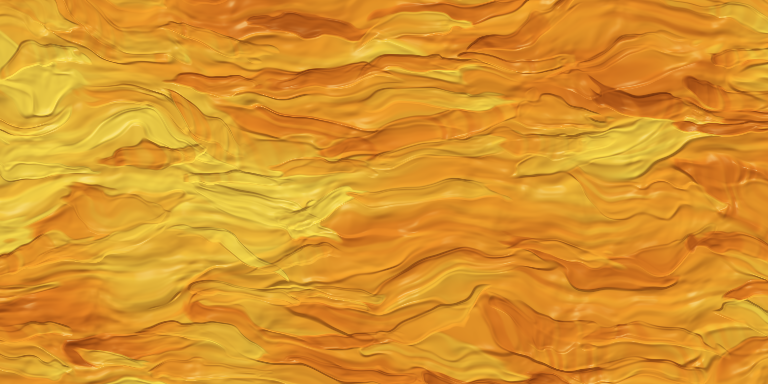
This texture is drawn by a WebGL 2 fragment shader. Its source:

```glsl
#version 300 es
precision highp float;

uniform vec2 u_resolution;
out vec4 fragColor;

float hash(vec2 p) {
  vec3 q = fract(vec3(p.xyx) * 0.1031);
  q += dot(q, q.yzx + 33.33);
  return fract((q.x + q.y) * q.z);
}

float noise(vec2 p) {
  vec2 i = floor(p), f = fract(p);
  f = f * f * f * (f * (f * 6.0 - 15.0) + 10.0);
  vec2 e = vec2(1.0, 0.0);
  return mix(mix(hash(i), hash(i + e.xy), f.x),
             mix(hash(i + e.yx), hash(i + e.xx), f.x), f.y);
}

float fbm(vec2 p) {
  float sum = 0.0, amp = 0.5;
  for (int i = 0; i < 3; i++) {
    sum += amp * noise(p);
    p = mat2(0.8, 0.6, -0.6, 0.8) * p * 2.03 + 17.3;
    amp *= 0.5;
  }
  return sum / 0.875;
}

vec2 rotate(vec2 v, float a) {
  float c = cos(a), s = sin(a);
  return vec2(c * v.x + s * v.y, c * v.y - s * v.x);
}

// Broad pigment regions: a yellow drift through orange surroundings
float pigment(vec2 p) {
  vec2 drift = (p - vec2(0.62, 0.58 - 0.12 * (p.x - 0.6))) / vec2(0.85, 0.26);
  float yellow = exp(-dot(drift, drift));
  return 0.40 + 0.95 * (fbm(p * vec2(1.8, 5.0) + 4.0) - 0.5) + 0.34 * yellow;
}

// One ragged brush mark laid over paint = (height, tone)
vec2 layMark(vec2 paint, vec2 p, vec2 cell, vec2 cellSize, float scale, float region) {
  if (hash(cell + 3.7) > 0.72) return paint;
  vec2 jitter = vec2(hash(cell + 11.1), hash(cell + 23.9));
  vec2 center = (cell + mix(vec2(0.3), vec2(0.7), jitter)) * cellSize;
  vec2 v = rotate(p - center, 0.65 * (hash(cell + 31.3) - 0.6));
  v.y += (hash(cell + 47.7) - 0.5) * v.x * v.x / scale;
  vec2 halfSize = cellSize * vec2(0.58, mix(0.17, 0.32, hash(cell + 53.1)));
  vec2 seed = cell * 7.13;
  float ragged = noise(v * vec2(11.0, 30.0) / scale + seed) - 0.5;
  float inside = 1.0 - length(v / halfSize) + 0.5 * ragged;
  if (inside <= 0.0) return paint;

  // Bristles follow the mark, or curl across it like a comb
  float comb = step(0.68, hash(cell + 61.9));
  vec2 across = vec2(v.y * 7.0, v.x + 5.0 * v.y * v.y / scale + 0.35 * v.y);
  vec2 grain = mix(vec2(v.x * 3.5, v.y + 0.012 * ragged), across, comb);
  float bristle = noise(grain * vec2(1.0, mix(78.0, 62.0, comb)) + seed);
  float depth = mix(0.0007, 0.0034, hash(cell + 71.3));
  float rim = exp(-pow((inside - 0.2) / 0.13, 2.0));
  float height = 0.35 * paint.x + scale * (0.009 + 0.004 * rim) + depth * bristle;
  float tone = region + 0.58 * (hash(cell + 83.1) - 0.5)
             + 0.2 * (bristle - 0.5) + 0.15 * v.x / halfSize.x;
  return mix(paint, vec2(height, tone), smoothstep(0.0, 0.2, inside));
}

// Paint surface: smeared ground, then overlapping marks of shrinking size
vec2 surface(vec2 p) {
  vec2 bend = vec2(fbm(p * 3.2 + 9.0), fbm(p * 3.2 + 41.0)) - 0.5;
  vec2 q = p + bend * vec2(0.22, 0.17);
  float region = pigment(q);
  float lumps = fbm(q * vec2(5.0, 11.0) + 63.0);
  float streak = noise(q * vec2(4.0, 62.0));
  vec2 paint = vec2(0.024 * lumps + 0.0022 * streak, region + 0.18 * (streak - 0.5));
  float scale = 1.0;
  for (int layer = 0; layer < 3; layer++) {
    vec2 cellSize = vec2(0.62, 0.26) * scale;
    vec2 shifted = q + float(layer) * vec2(5.17, 3.41);
    vec2 home = floor(shifted / cellSize);
    for (int y = -1; y <= 1; y++)
      for (int x = -1; x <= 1; x++)
        paint = layMark(paint, shifted, home + vec2(x, y), cellSize, scale, region);
    scale *= 0.66;
  }
  paint.x += 0.014 * fbm(q * vec2(9.0, 15.0) + 27.0);
  return paint;
}

vec3 oilColor(float t) {
  vec3 c = mix(vec3(0.70, 0.35, 0.09), vec3(0.83, 0.46, 0.12), smoothstep(-0.05, 0.22, t));
  c = mix(c, vec3(0.88, 0.57, 0.15), smoothstep(0.18, 0.44, t));
  c = mix(c, vec3(0.87, 0.65, 0.19), smoothstep(0.40, 0.64, t));
  return mix(c, vec3(0.90, 0.77, 0.26), smoothstep(0.60, 0.88, t));
}

void main() {
  vec2 p = gl_FragCoord.xy / u_resolution.y;
  float e = 0.0032;
  vec2 paint = surface(p);
  vec2 slope = vec2(surface(p + vec2(e, 0.0)).x, surface(p + vec2(0.0, e)).x) - paint.x;
  vec3 normal = normalize(vec3(-slope / e, 1.0));

  // Warm shading with light from the upper left
  vec3 light = normalize(vec3(-0.35, 0.6, 0.85));
  float shade = clamp(dot(normal, light) / light.z, 0.3, 1.25);
  float lit = mix(1.0, shade, 0.55);
  vec3 color = oilColor(paint.y) * pow(vec3(lit), vec3(0.75, 1.0, 1.15));

  // Sparse wet glints
  vec3 halfway = normalize(light + vec3(0.0, 0.0, 1.0));
  float gloss = pow(max(dot(normal, halfway), 0.0), 70.0);
  gloss *= smoothstep(0.5, 0.8, noise(p * vec2(16.0, 22.0) + 5.0));
  color = mix(color, vec3(0.98, 0.90, 0.66), 0.5 * gloss);
  fragColor = vec4(color, 1.0);
}
```
